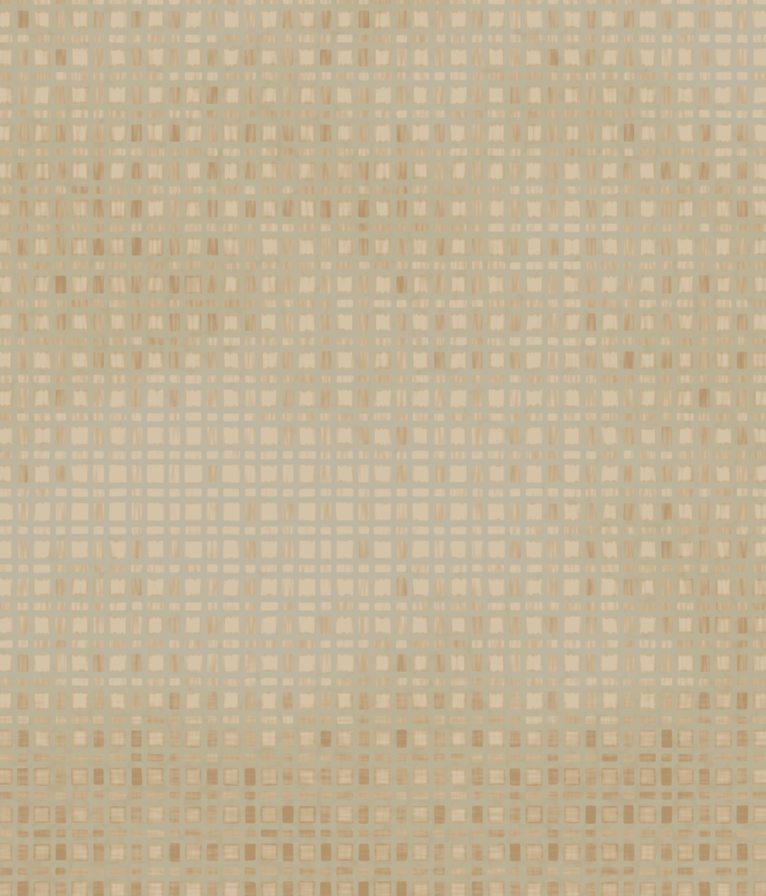
Write a WebGL 2 fragment shader that draws this pattern.

```glsl
#version 300 es
precision highp float;
// Woven cane lattice: sage double bands over a worn, grained cream and tan ground.

uniform vec2 u_resolution;
out vec4 fragColor;

const float PITCH = 0.04225;               // one repeat, in canvas heights
const vec2 ORIGIN = vec2(0.0046, 0.0065);  // centre of the first large opening
const vec2 LARGE_HALF = vec2(0.218, 0.228); // half sizes of openings, in repeats
const vec2 SLOT_HALF = vec2(0.138, 0.100);

const vec3 SAGE = vec3(0.735, 0.700, 0.590);
const vec3 PALE_SAGE = vec3(0.750, 0.715, 0.635);
const vec3 OLIVE = vec3(0.725, 0.668, 0.545);
const vec3 CREAM = vec3(0.835, 0.765, 0.660);
const vec3 TAN = vec3(0.780, 0.690, 0.555);
const vec3 BROWN = vec3(0.700, 0.575, 0.420);

float hash(vec2 p) {
  vec3 q = fract(p.xyx * 0.1031);
  q += dot(q, q.yzx + 33.33);
  return fract((q.x + q.y) * q.z);
}

// Distance to the nearest scattered point
float cellular(vec2 p) {
  vec2 cell = floor(p);
  float nearest = 2.0;
  for (int j = -1; j <= 1; j++) {
    for (int i = -1; i <= 1; i++) {
      vec2 c = cell + vec2(i, j);
      vec2 point = c + vec2(hash(c + 17.0), hash(c + 71.0));
      nearest = min(nearest, length(p - point));
    }
  }
  return nearest;
}

// Soft drifting variation, about -1 to 1
float drift(vec2 p) {
  float a = sin(p.x + 1.7 * sin(p.y * 0.8 + 0.6));
  float b = sin(p.y * 1.3 + 1.4 * sin(p.x * 0.7 + 2.0));
  return 0.5 * (a + b);
}

float roundBox(vec2 p, vec2 halfSize, float radius) {
  vec2 d = abs(p) - halfSize + radius;
  return length(max(d, 0.0)) + min(max(d.x, d.y), 0.0) - radius;
}

float blob(vec2 p, vec2 centre, vec2 size) {
  vec2 d = (p - centre) / size;
  return exp(-dot(d, d));
}

// Broad wear: warm foot, upper left and right edge; faded middle
float wearAmount(vec2 p) {
  float warm = 0.42 + 0.36 * smoothstep(0.27, 0.14, p.y);
  warm += 0.26 * blob(p, vec2(0.12, 0.70), vec2(0.30, 0.12));
  warm += 0.20 * blob(p, vec2(0.84, 0.42), vec2(0.12, 0.25));
  warm -= 0.36 * blob(p, vec2(0.30, 0.43), vec2(0.40, 0.18));
  warm -= 0.20 * blob(p, vec2(0.82, 0.97), vec2(0.15, 0.10));
  return clamp(warm + 0.13 * drift(p * 19.0), 0.0, 1.0);
}

vec3 groundColor(vec2 p, vec2 id, vec2 isSlot, float edge, float wear) {
  float slot = max(isSlot.x, isSlot.y);
  float upright = cellular(p * vec2(210.0, 32.0)) - 0.5;
  float level = cellular(p * vec2(28.0, 220.0) + 40.0) - 0.5;
  float grain = mix(upright, level, 0.65 * smoothstep(0.30, 0.15, p.y));
  float variation = hash(id + 9.0) - 0.5;
  // Narrow uprights are warmest; thin level slots stay paler
  float tone = slot * (0.28 + 0.24 * isSlot.x * (1.0 - isSlot.y));
  tone += 0.80 * (wear - 0.38) + 0.50 * grain + 0.30 * variation * (0.4 + slot);
  tone += 0.42 * (1.0 - slot) * smoothstep(-0.10, 0.0, edge);
  vec3 color = mix(CREAM, TAN, smoothstep(0.0, 0.45, tone));
  return mix(color, BROWN, smoothstep(0.38, 1.05, tone));
}

vec3 bandColor(vec2 p, vec2 id, float wear) {
  vec3 color = mix(PALE_SAGE, SAGE, smoothstep(0.10, 0.60, wear));
  float patina = cellular(p * vec2(90.0, 75.0)) * 0.6 + hash(id + 31.0) * 0.15;
  return mix(color, OLIVE, smoothstep(0.35, 0.90, patina + 0.45 * (wear - 0.35)));
}

void main() {
  vec2 p = gl_FragCoord.xy / u_resolution.y;
  vec2 wobble = vec2(drift(p.yx * 95.0), drift(p * 83.0 + 4.0));
  vec2 grid = (p - ORIGIN) / PITCH + 0.012 * wobble;

  // Large openings and slots alternate every half repeat
  vec2 id = floor(grid * 2.0 + 0.5);
  vec2 isSlot = mod(id, 2.0);
  vec2 halfSize = mix(LARGE_HALF, SLOT_HALF, isSlot);
  halfSize *= 1.0 + 0.10 * (vec2(hash(id + 3.0), hash(id + 53.0)) - 0.5);
  float edge = roundBox(grid - id * 0.5, halfSize, 0.05);

  float soft = 0.012 + 0.6 / (u_resolution.y * PITCH);
  float opening = 1.0 - smoothstep(-soft, soft, edge);
  float wear = wearAmount(p);
  vec3 ground = groundColor(p, id, isSlot, edge, wear);
  vec3 color = mix(bandColor(p, id, wear), ground, opening);
  fragColor = vec4(color, 1.0);
}
```
